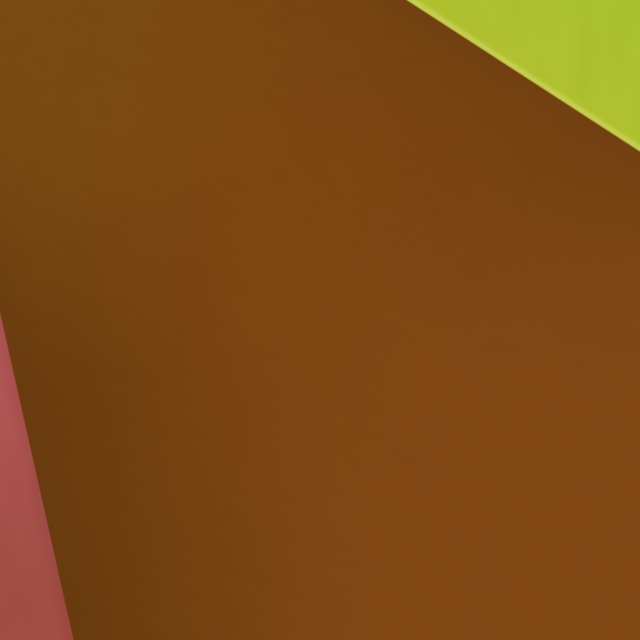
This background is drawn by a WebGL 2 fragment shader. Its source:

```glsl
#version 300 es
precision highp float;

#define EDGE_SOFTNESS 0.0018
#define GRAIN_STRENGTH 0.012
#define LIP_WIDTH 0.0045
#define SHADOW_REACH 0.07
#define GREEN_START vec2(0.635, 1.0)
#define GREEN_END vec2(1.0, 0.763)
#define PINK_START vec2(0.115, 0.0)
#define PINK_END vec2(0.0, 0.512)

uniform vec2 u_resolution;
out vec4 fragColor;

vec2 hashGradient(vec2 cell) {
    vec2 h = vec2(dot(cell, vec2(127.1, 311.7)), dot(cell, vec2(269.5, 183.3)));
    return 2.0 * fract(sin(h) * 43758.5) - 1.0;
}

float gradientNoise(vec2 p) {
    vec2 i = floor(p), f = fract(p);
    vec2 w = f * f * f * (f * (f * 6.0 - 15.0) + 10.0);
    vec2 e = vec2(1.0, 0.0);
    float low = mix(dot(hashGradient(i), f), dot(hashGradient(i + e), f - e), w.x);
    float high = mix(dot(hashGradient(i + e.yx), f - e.yx),
                     dot(hashGradient(i + 1.0), f - 1.0), w.x);
    return mix(low, high, w.y);
}

float paperGrain(vec2 p) {
    float sum = 0.0, weight = 0.5;
    for (int octave = 0; octave < 4; octave++) {
        sum += weight * gradientNoise(p);
        p = mat2(1.6, 1.2, -1.2, 1.6) * p + 3.7;
        weight *= 0.6;
    }
    return sum;
}

// Signed distance to a line, positive on its left
float sideOfLine(vec2 p, vec2 a, vec2 b) {
    vec2 along = normalize(b - a);
    return dot(p - a, vec2(-along.y, along.x));
}

vec3 brownSheet(vec2 uv, float greenSide, float pinkSide) {
    vec3 topColor = mix(vec3(0.482, 0.292, 0.075), vec3(0.470, 0.262, 0.070),
                        smoothstep(0.0, 0.85, uv.x));
    vec3 bottomColor = mix(vec3(0.430, 0.240, 0.058), vec3(0.502, 0.280, 0.084),
                           smoothstep(0.10, 0.62, uv.x));
    vec3 color = mix(bottomColor, topColor, smoothstep(0.35, 0.85, uv.y));

    // Warm band running down through the middle
    float warmth = exp(-dot((uv - vec2(0.43, 0.60)) * vec2(4.0, 3.0),
                            (uv - vec2(0.43, 0.60)) * vec2(4.0, 3.0)));
    color = mix(color, vec3(0.494, 0.272, 0.070), 0.7 * warmth);

    // Soft shade beside the two other sheets
    color *= 1.0 - 0.06 * exp(greenSide / SHADOW_REACH);
    color *= 1.0 - 0.05 * exp(pinkSide / SHADOW_REACH);

    float mottling = gradientNoise(uv * vec2(7.0, 5.0) + 2.3);
    float grain = paperGrain(uv * vec2(24.0, 38.0) + uv.yx * 9.0);
    return color + vec3(1.0, 0.7, 0.3) * (GRAIN_STRENGTH * (grain + 0.5 * mottling));
}

vec3 greenSheet(vec2 uv, float side) {
    vec3 color = mix(vec3(0.685, 0.755, 0.185), vec3(0.665, 0.755, 0.180),
                     smoothstep(0.0, 0.18, side));
    color += 0.018 * gradientNoise(uv * vec2(28.0, 7.0));
    float lip = exp(-pow((side - LIP_WIDTH) / LIP_WIDTH, 2.0));
    return mix(color, vec3(0.83, 0.83, 0.40), 0.65 * lip);
}

vec3 pinkSheet(vec2 uv, float side) {
    vec3 color = mix(vec3(0.640, 0.300, 0.270), vec3(0.690, 0.335, 0.330),
                     smoothstep(0.05, 0.42, uv.y));
    color *= 0.95 + 0.05 * smoothstep(0.0, 0.025, side);
    return color + 0.012 * gradientNoise(uv * vec2(30.0, 10.0));
}

void main() {
    vec2 uv = gl_FragCoord.xy / u_resolution;
    float softness = max(EDGE_SOFTNESS, 0.7 / min(u_resolution.x, u_resolution.y));
    float greenSide = sideOfLine(uv, GREEN_START, GREEN_END);
    float pinkSide = sideOfLine(uv, PINK_START, PINK_END);

    vec3 color = brownSheet(uv, min(greenSide, 0.0), min(pinkSide, 0.0));
    color = mix(color, greenSheet(uv, greenSide), smoothstep(-softness, softness, greenSide));
    color = mix(color, pinkSheet(uv, pinkSide), smoothstep(-softness, softness, pinkSide));
    fragColor = vec4(color, 1.0);
}
```
